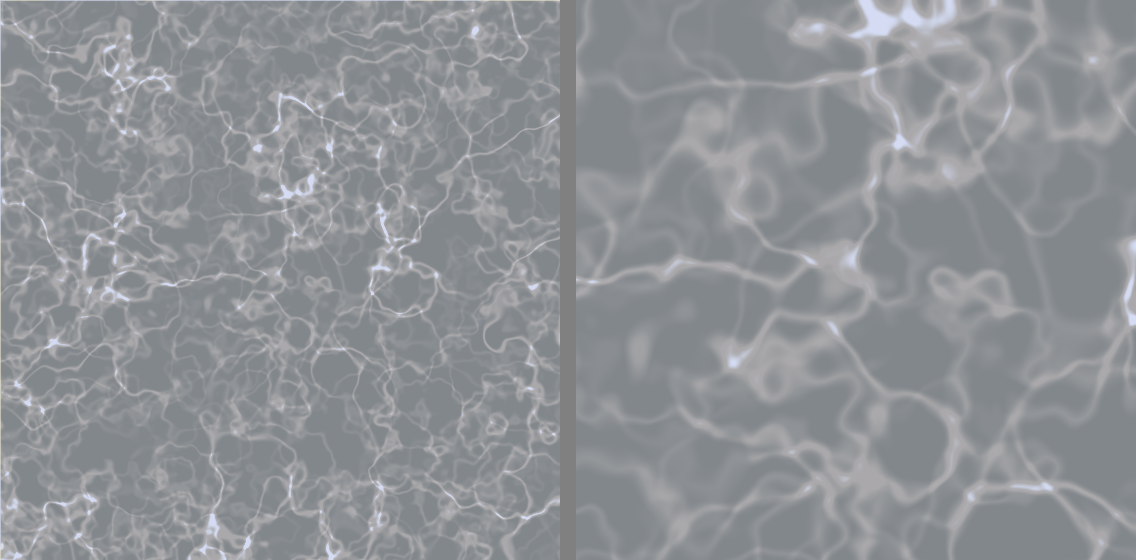
Left: the whole. Right: its middle third, enlarged.
A Shadertoy shader for this texture:

```glsl
// Pale, crooked veins tangled over a slate grey ground.
// Each layer draws the zero lines of a fractal gradient noise; a slow noise
// fades the veins in and out, and the summed strength picks the colour.

#define LAYERS 6
#define OCTAVES 4
#define COARSE_FREQ 4.0     // noise cells across the canvas, first layer
#define FINE_FREQ 8.0       // noise cells across the canvas, last layer
#define VEIN_HALF_WIDTH 0.0068
#define STRONG_VEIN 0.88
#define FAINT_VEIN 0.45
#define FADE_FREQ 3.5       // scale of the patches where veins brighten
#define EDGE_WIDTH 0.003

const vec3 SLATE = vec3(0.510, 0.530, 0.547);
const vec3 MIST  = vec3(0.570, 0.582, 0.595);
const vec3 ASH   = vec3(0.665, 0.660, 0.668);
const vec3 FROST = vec3(0.830, 0.860, 0.950);
const vec3 CREAM = vec3(0.900, 0.880, 0.800);

// Turns and doubles the domain so that octave lattices never line up.
const mat2 OCTAVE_TURN = mat2(1.6, 1.2, -1.2, 1.6);

// Integer hash giving a random vector in [-1, 1].
vec2 hashVector(vec2 cell) {
    uvec2 q = uvec2(ivec2(cell) + 32768);
    q = q * 1664525u + 1013904223u;
    q.x += q.y * 1664525u;
    q.y += q.x * 1664525u;
    q ^= q >> 16u;
    q.x += q.y * 1664525u;
    q.y += q.x * 1664525u;
    q ^= q >> 16u;
    return vec2(q & 65535u) / 32767.5 - 1.0;
}

float gradientNoise(vec2 p) {
    vec2 cell = floor(p);
    vec2 f = p - cell;
    vec2 u = f * f * f * (f * (f * 6.0 - 15.0) + 10.0);
    vec2 right = vec2(1.0, 0.0);
    vec2 up = vec2(0.0, 1.0);
    float a = dot(hashVector(cell), f);
    float b = dot(hashVector(cell + right), f - right);
    float c = dot(hashVector(cell + up), f - up);
    float d = dot(hashVector(cell + 1.0), f - 1.0);
    return 1.2 * mix(mix(a, b, u.x), mix(c, d, u.x), u.y);
}

float fractalNoise(vec2 p) {
    float sum = 0.0;
    float amplitude = 1.0;
    for (int i = 0; i < OCTAVES; i++) {
        sum += amplitude * gradientNoise(p);
        p = OCTAVE_TURN * p + vec2(17.3, 9.7);
        amplitude *= 0.5;
    }
    return sum;
}

// One layer of veins: a soft ridge along the zero line of the noise.
float veinLayer(vec2 uv, float index) {
    float depth = index / float(LAYERS - 1);
    float freq = mix(COARSE_FREQ, FINE_FREQ, depth);
    vec2 offset = vec2(37.4, 61.8) * (index + 1.0);

    float slope = 1.8 * freq;
    float height = abs(fractalNoise(uv * freq + offset));
    float ridge = max(1.0 - height / (VEIN_HALF_WIDTH * slope), 0.0);
    ridge = mix(ridge, smoothstep(0.0, 1.0, ridge), 0.6);

    float fade = smoothstep(-0.35, 0.40, gradientNoise(uv * FADE_FREQ - offset));
    float peak = mix(STRONG_VEIN, FAINT_VEIN, depth);
    return ridge * peak * mix(0.25, 1.0, fade);
}

vec3 veinColor(float strength) {
    vec3 color = mix(SLATE, MIST, clamp(strength / 0.35, 0.0, 1.0));
    color = mix(color, ASH, clamp((strength - 0.35) / 0.35, 0.0, 1.0));
    return mix(color, FROST, smoothstep(0.80, 1.40, strength));
}

void mainImage(out vec4 fragColor, in vec2 fragCoord) {
    vec2 uv = fragCoord / iResolution.xy;

    float strength = 0.0;
    for (int i = 0; i < LAYERS; i++) {
        strength += veinLayer(uv, float(i));
    }
    vec3 color = veinColor(strength);

    // Thin light rim along the left and top borders, shifting in tint.
    float rim = 1.0 - smoothstep(0.0, EDGE_WIDTH, min(uv.x, 1.0 - uv.y));
    float tint = smoothstep(-0.1, 0.1, gradientNoise(uv * 7.0 + 5.5));
    color = mix(color, mix(FROST, CREAM, tint), 0.8 * rim);

    fragColor = vec4(color, 1.0);
}
```
